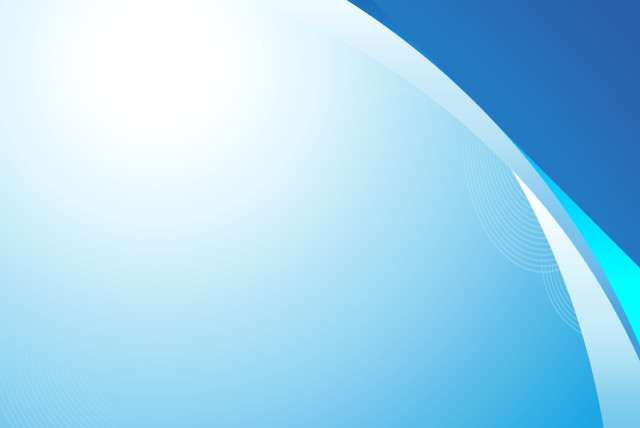
Reproduce this background procedurally as a Shadertoy shader.

```glsl
// Pale sky-blue glow framed by sweeping arcs over a deep blue corner.

// Signed distance to a circle, negative inside
float disc(vec2 p, vec2 center, float radius) {
    return length(p - center) - radius;
}

// Smooth coverage of the negative side of a distance
float cover(float d) {
    return smoothstep(0.75, -0.75, d * iResolution.y);
}

// Nested fine contour lines around an ellipse, between two scales
float mesh(vec2 p, vec2 center, vec2 radii, float inner, float outer, float count) {
    float f = length((p - center) / radii);
    float t = (f - inner) / (outer - inner) * count;
    float d = abs(fract(t + 0.5) - 0.5) * (outer - inner) / count * radii.x;
    float line = smoothstep(max(1.2 / iResolution.y, 0.002), 0.0, d);
    return line * step(-0.3, t) * step(t, count + 0.3);
}

// Radial sky gradient, from the white core outward
vec3 sky(float r) {
    vec3 c = mix(vec3(1.0), vec3(0.88, 0.965, 0.995), smoothstep(0.11, 0.42, r));
    c = mix(c, vec3(0.77, 0.92, 0.975), clamp((r - 0.38) / 0.15, 0.0, 1.0));
    c = mix(c, vec3(0.57, 0.83, 0.95), clamp((r - 0.53) / 0.29, 0.0, 1.0));
    c = mix(c, vec3(0.36, 0.74, 0.91), clamp((r - 0.82) / 0.23, 0.0, 1.0));
    return mix(c, vec3(0.10, 0.65, 0.89), clamp((r - 1.05) / 0.27, 0.0, 1.0));
}

void mainImage(out vec4 fragColor, in vec2 fragCoord) {
    // Height is one unit, measured down from the top edge
    vec2 p = vec2(fragCoord.x, iResolution.y - fragCoord.y) / iResolution.y;

    float outerArc = disc(p, vec2(-0.142, 1.503), 1.779);
    float innerArc = disc(p, vec2(0.044, 1.491), 1.589);
    float bladeArc = disc(p, vec2(-0.359, 1.290), 1.793);

    // Deep blue corner, brighter beside the arc
    vec3 color = mix(vec3(0.14, 0.48, 0.76), vec3(0.16, 0.37, 0.67),
                     smoothstep(0.0, 0.42, outerArc));
    vec3 wedge = mix(vec3(0.12, 0.43, 0.73), vec3(0.09, 0.55, 0.83), p.y / 0.14);
    color = mix(color, wedge, cover((p.x - p.y - 0.869) * 0.707));

    // Curved band, paler toward the top
    vec3 band = mix(vec3(0.95, 0.985, 1.0), vec3(0.76, 0.905, 0.97),
                    smoothstep(-0.05, 0.27, p.y));
    band = mix(band, vec3(0.47, 0.76, 0.92), smoothstep(0.24, 0.58, p.y));
    band = mix(band, vec3(0.24, 0.61, 0.86), smoothstep(0.55, 0.82, p.y));
    color = mix(color, band, cover(outerArc));

    // White blade fading to blue at the foot
    vec3 blade = mix(vec3(1.0), vec3(0.77, 0.92, 0.975), smoothstep(0.40, 0.80, p.y));
    blade = mix(blade, vec3(0.45, 0.78, 0.92), smoothstep(0.74, 1.02, p.y));
    color = mix(color, blade, cover(innerArc));

    // Glowing field with faint woven lines
    vec3 field = sky(distance(p, vec2(0.365, 0.145)));
    float weave = mesh(p, vec2(1.27, 0.31), vec2(0.19, 0.325), 0.4, 1.0, 15.0)
                * smoothstep(0.26, 0.42, p.y) * 0.22;
    weave += mesh(p, vec2(1.41, 0.60), vec2(0.145, 0.19), 0.6, 1.0, 7.0)
           * smoothstep(0.58, 0.66, p.y) * 0.25;
    weave += mesh(p, vec2(0.92, 0.37), vec2(0.16, 0.165), 0.96, 1.0, 1.0)
           * smoothstep(0.30, 0.22, p.y) * 0.15;
    weave += mesh(p, vec2(0.40, 0.76), vec2(0.23, 0.235), 1.0, 1.9, 18.0)
           * smoothstep(0.70, 1.0, p.y) * smoothstep(0.42, 0.12, p.x) * 0.16;
    field = mix(field, vec3(0.86, 0.97, 0.96), weave);
    color = mix(color, field, cover(max(innerArc, bladeArc)));

    fragColor = vec4(color, 1.0);
}
```
